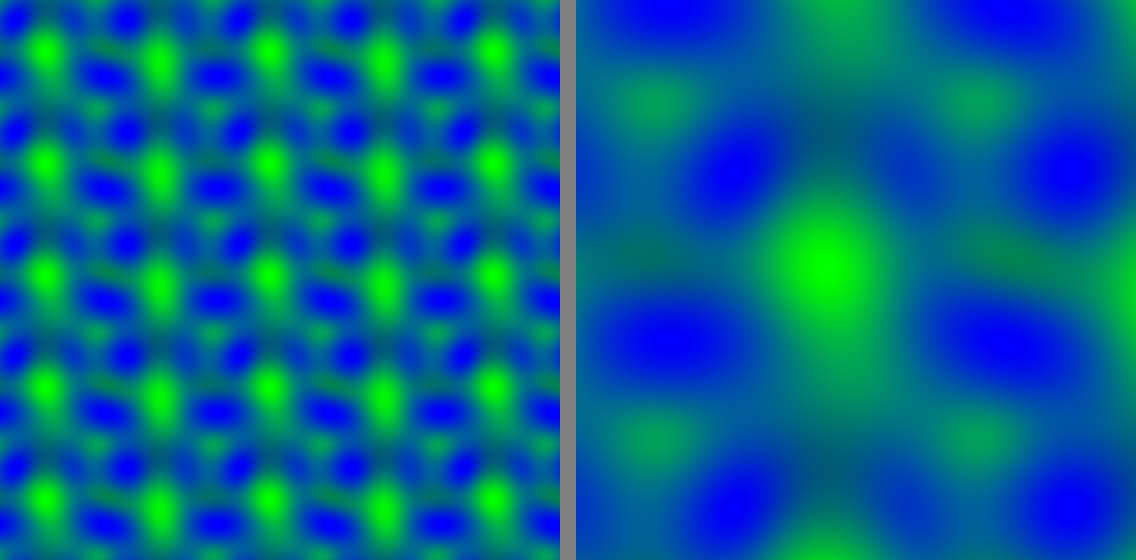
Left: the whole. Right: its middle third, enlarged.
This pattern is drawn by a WebGL 1 fragment shader. Its source:

```glsl
precision highp float;
// Soft green and blue blobs on teal, five cells across and five down.
// Each cell sums sheared Gaussian spots into one green-to-blue balance;
// odd columns shift, stretch and tilt the spots, so the tile is two cells wide.

uniform vec2 u_resolution;

// Gaussian spot with separate radii; lean shears it along y.
float spot(vec2 p, vec2 center, vec2 radius, float lean) {
    vec2 d = p - center;
    d.y -= lean * d.x;
    d /= radius;
    return exp(-dot(d, d));
}

// x: balance (positive is green, negative is blue), y: darkening.
vec2 cellSpots(vec2 p, float odd) {
    float balance = 0.0;

    // Blue: round spot, fainter upright spot, wide spot
    balance -= 0.48 * spot(p, vec2(0.145, 0.82), vec2(0.17 + 0.015 * odd, 0.18), 0.3 - 0.3 * odd);
    balance -= 0.24 * spot(p, vec2(0.655, 0.82), vec2(0.15, 0.19 + 0.03 * odd), -0.5 + 0.2 * odd);
    balance -= 0.46 * spot(p, vec2(0.95, 0.31 + 0.01 * odd), vec2(0.27, 0.165), -0.2 + 0.2 * odd);

    // Green: bright spot and its tail, small spot, dim side arm
    balance += mix(0.57, 0.50, odd) * spot(p, mix(vec2(0.41, 0.54), vec2(0.43, 0.47), odd),
                                           vec2(0.19, 0.21 + 0.04 * odd), -0.1);
    balance += 0.16 * spot(p, vec2(0.49 - 0.03 * odd, 0.21), vec2(0.18, 0.20), 0.0);
    balance += 0.22 * spot(p, vec2(0.88 + 0.03 * odd, 0.03), vec2(0.15, 0.12), 0.0);
    vec2 arm = vec2(0.975 - 0.085 * odd, 0.557);
    balance += mix(0.23, 0.14, odd) * spot(p, arm, vec2(0.22, 0.11), -0.25 + 0.25 * odd);

    // Shade between the blue spots and along the arm
    float shade = 0.17 * spot(p, vec2(0.41, 0.93), vec2(0.17, 0.20), 0.0)
                + 0.15 * spot(p, arm, vec2(0.20, 0.12), -0.2);
    return vec2(balance, shade);
}

void main() {
    vec2 grid = 5.0 * gl_FragCoord.xy / u_resolution;
    vec2 cell = floor(grid);

    // Gather spots spilling in from neighbouring cells
    vec2 total = vec2(0.0);
    for (int j = -1; j <= 1; j++) {
        for (int i = -1; i <= 1; i++) {
            vec2 neighbor = cell + vec2(float(i), float(j));
            total += cellSpots(grid - neighbor, mod(neighbor.x, 2.0));
        }
    }

    vec3 color = vec3(0.0, 0.44 + total.x, 0.54 - total.x) * (1.0 - total.y);
    gl_FragColor = vec4(clamp(color, 0.0, 1.0), 1.0);
}
```
